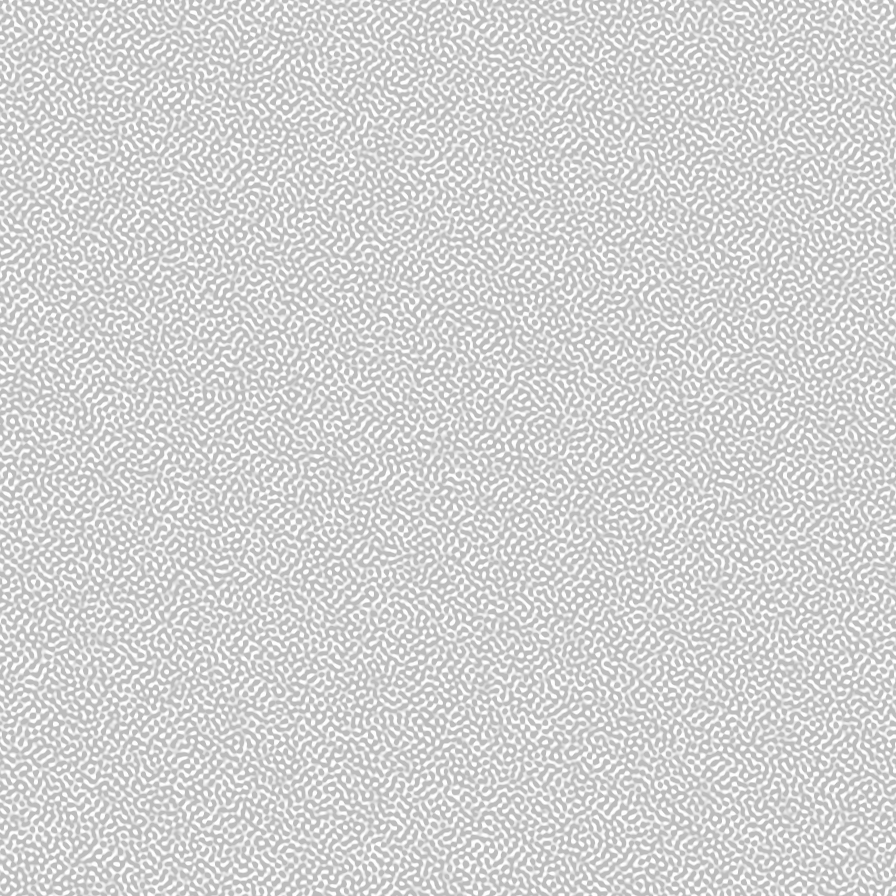
Give the GLSL for this texture, as a WebGL 2 fragment shader.

```glsl
#version 300 es
precision highp float;
// Fine labyrinth of short, soft white worms and dots on a flat grey ground.
// Many sine waves of nearly one wavelength, fanned over all directions, are
// summed; their envelope evens out the contrast before the tones are assigned.

#define WAVES 48            // number of layered sines
#define FREQUENCY 122.0     // worm spacings across the canvas
#define SPREAD 0.25         // relative variation of wavelength
#define DIAGONAL 0.25       // extra strength of diagonal waves
#define EVENNESS 0.4        // 0 = free amplitude, 1 = uniform amplitude
#define LOW_LEVEL -0.5      // field value where the ground goes flat
#define HIGH_LEVEL 1.3      // field value where worms reach full white
#define GROUND vec3(0.737)
#define WORM vec3(0.995)

uniform vec2 u_resolution;
out vec4 fragColor;

const float PI = 3.14159;
const float MEAN_ENVELOPE = 1.25;

float hash(float n) {
    return fract(sin(n * 12.9898 + 4.137) * 43758.5);
}

// Sum of random waves: x is the field, y its quadrature partner.
vec2 waveField(vec2 p) {
    vec2 sum = vec2(0.0);
    for (int i = 0; i < WAVES; i++) {
        float n = float(i);
        float angle = PI * (n + hash(n)) / float(WAVES);
        float cycles = FREQUENCY * (1.0 + SPREAD * (2.0 * hash(n + 61.0) - 1.0));
        float strength = 1.0 - DIAGONAL * cos(4.0 * angle);
        vec2 direction = vec2(cos(angle), sin(angle));
        float phase = 2.0 * PI * (cycles * dot(p, direction) + hash(n + 137.0));
        sum += strength * vec2(cos(phase), sin(phase));
    }
    return sum * sqrt(2.0 / float(WAVES));
}

void main() {
    vec2 p = gl_FragCoord.xy / min(u_resolution.x, u_resolution.y);

    // Partly level the local amplitude so worms stay equally bright.
    vec2 field = waveField(p);
    float level = field.x / mix(1.0, length(field) / MEAN_ENVELOPE, EVENNESS);

    // Soft ramp from flat ground to white ridges.
    float ridge = clamp((level - LOW_LEVEL) / (HIGH_LEVEL - LOW_LEVEL), 0.0, 1.0);
    fragColor = vec4(mix(GROUND, WORM, ridge), 1.0);
}
```
